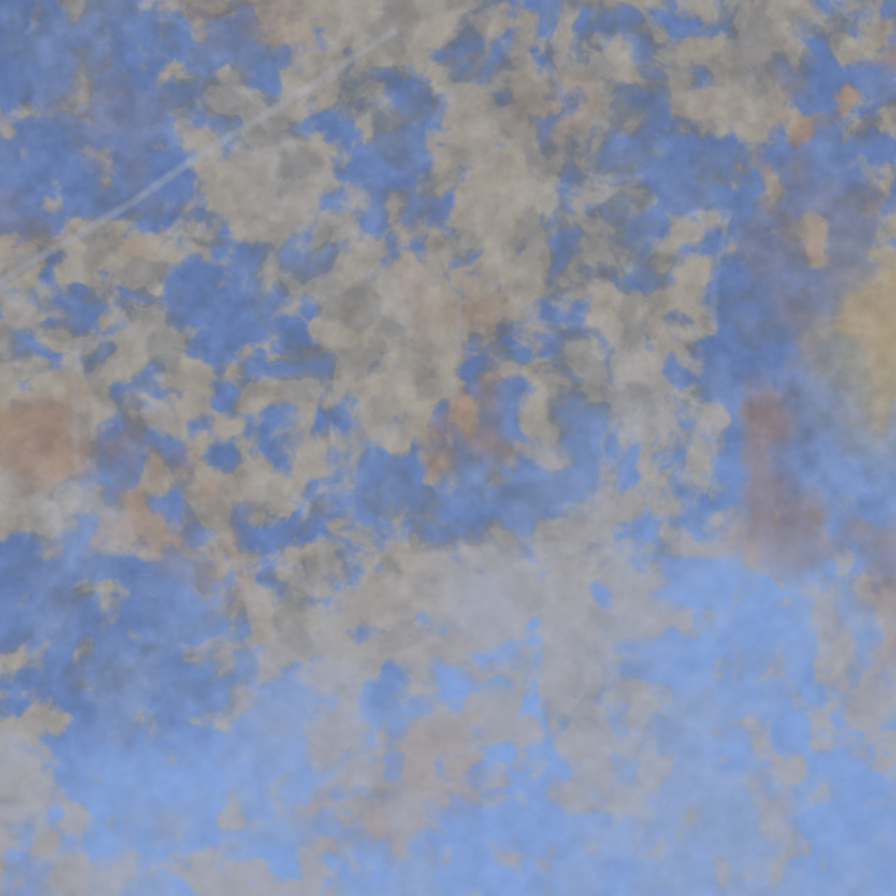
Give the GLSL for this texture, as a WebGL 1 fragment shader.

```glsl
precision highp float;
// Worn blue paint over beige plaster, with grime, rust stains and scratches.
uniform vec2 u_resolution;

#define PATCH_SCALE 7.0
#define FLECK_SCALE 36.0
#define WEAR_LEVEL 0.505
#define EDGE_WIDTH 0.065
#define GRIME_AMOUNT 0.62
#define VEIL_AMOUNT 0.42
#define RUST_AMOUNT 0.55
#define SCRATCH_AMOUNT 0.42

const vec3 PAINT_DARK = vec3(0.40, 0.49, 0.68);
const vec3 PAINT_BRIGHT = vec3(0.51, 0.63, 0.84);
const vec3 PLASTER_WARM = vec3(0.64, 0.61, 0.565);
const vec3 PLASTER_COOL = vec3(0.64, 0.65, 0.70);
const vec3 GRIME = vec3(0.42, 0.44, 0.48);
const vec3 VEIL = vec3(0.61, 0.65, 0.74);
const vec3 RUST = vec3(0.62, 0.50, 0.43);
const vec3 OCHRE = vec3(0.66, 0.61, 0.50);
const vec3 SCRATCH = vec3(0.64, 0.66, 0.71);

float hash(vec2 cell) {
  vec3 q = fract(vec3(cell.xyx) * 0.1031);
  q += dot(q, q.yzx + 33.33);
  return fract((q.x + q.y) * q.z);
}

float valueNoise(vec2 p) {
  vec2 cell = floor(p), f = fract(p);
  f = f * f * (3.0 - 2.0 * f);
  float low = mix(hash(cell), hash(cell + vec2(1.0, 0.0)), f.x);
  float high = mix(hash(cell + vec2(0.0, 1.0)), hash(cell + 1.0), f.x);
  return mix(low, high, f.y);
}

// Four rotated octaves, normalised to 0..1
float fbm(vec2 p) {
  float sum = 0.0, weight = 0.533;
  for (int i = 0; i < 4; i++) {
    sum += weight * valueNoise(p);
    p = mat2(1.6, 1.2, -1.2, 1.6) * p + 17.3;
    weight *= 0.5;
  }
  return sum;
}

float segmentDistance(vec2 p, vec2 a, vec2 b) {
  vec2 ap = p - a, ab = b - a;
  return length(ap - ab * clamp(dot(ap, ab) / dot(ab, ab), 0.0, 1.0));
}

float softLine(float dist, float width) {
  return 1.0 - smoothstep(0.2 * width, width, dist);
}

void main() {
  vec2 p = gl_FragCoord.xy / u_resolution.y;
  vec2 warp = vec2(fbm(p * 9.0 + 40.0), fbm(p * 9.0 + 80.0)) - 0.5;
  vec2 wall = p + 0.05 * warp;
  float flecks = fbm(wall * FLECK_SCALE + 5.0);
  float grain = fbm(p * 62.0 + 130.0);

  // Clean, bright paint towards the lower right
  float height = p.y - 0.22 * (p.x - 0.5) + 0.5 * warp.x;
  float light = 1.0 - smoothstep(0.12, 0.60, height);
  float band = exp(-pow((p.y - 0.52) / 0.17, 2.0));
  float cleanCorner = smoothstep(0.35, 0.9, p.x) * (1.0 - smoothstep(0.1, 0.42, p.y));

  // Flaked patches that bare the plaster
  float islands = fbm(wall * vec2(1.0, 0.9) * PATCH_SCALE + 61.0);
  float wear = 0.58 * islands + 0.42 * flecks + 0.03 * band - 0.07 * cleanCorner;
  float bare = smoothstep(WEAR_LEVEL - EDGE_WIDTH, WEAR_LEVEL + EDGE_WIDTH, wear);
  vec3 paint = mix(PAINT_DARK, PAINT_BRIGHT, light);
  vec3 plaster = mix(PLASTER_WARM, PLASTER_COOL, 0.85 * light);
  vec3 color = mix(paint, plaster, 0.92 * bare);

  // Chalky veil and dark grime that gathers on flake rims
  float veil = smoothstep(0.42, 0.68, fbm(wall * 13.0 + 210.0));
  color = mix(color, VEIL, VEIL_AMOUNT * veil * (0.45 + 0.55 * light));
  float rim = 4.0 * bare * (1.0 - bare);
  float specks = smoothstep(0.44, 0.66, fbm(wall * 27.0 + 300.0));
  float grime = specks * (0.55 + 0.45 * rim) * (1.0 - 0.85 * light);
  color = mix(color, GRIME, GRIME_AMOUNT * grime);

  // Scattered rust, one rusty crack and an ochre stain at the edge
  float rust = smoothstep(0.57, 0.72, fbm(wall * 8.0 + 400.0)) * (0.35 + 0.65 * band);
  float crack = softLine(segmentDistance(wall, vec2(0.85, 0.83), vec2(1.02, 0.95)), 0.025);
  rust = max(rust, crack * smoothstep(0.25, 0.6, flecks));
  color = mix(color, RUST, RUST_AMOUNT * rust);
  float ochre = 1.0 - smoothstep(0.02, 0.14, length((wall - vec2(1.0, 0.62)) * vec2(1.0, 0.8)));
  color = mix(color, OCHRE, 0.7 * ochre);

  // One long diagonal scratch and faint upright drips
  float scratch = softLine(segmentDistance(p + 0.008 * warp, vec2(-0.02, 0.67), vec2(0.44, 0.965)), 0.007);
  for (int i = 0; i < 7; i++) {
    float id = float(i);
    float x = (id + 0.2 + 0.6 * hash(vec2(id, 7.0))) / 7.0;
    float base = hash(vec2(id, 19.0)) * 0.8;
    float top = base + 0.12 + 0.2 * hash(vec2(id, 31.0));
    float drip = softLine(segmentDistance(p + 0.03 * warp, vec2(x, base), vec2(x + 0.01, top)), 0.006);
    scratch = max(scratch, 0.6 * drip * smoothstep(0.3, 0.6, flecks));
  }
  color = mix(color, SCRATCH, SCRATCH_AMOUNT * scratch);

  // Fine tonal mottling
  color *= 1.0 + (grain - 0.5) * mix(0.22, 0.10, light);
  gl_FragColor = vec4(color, 1.0);
}
```
